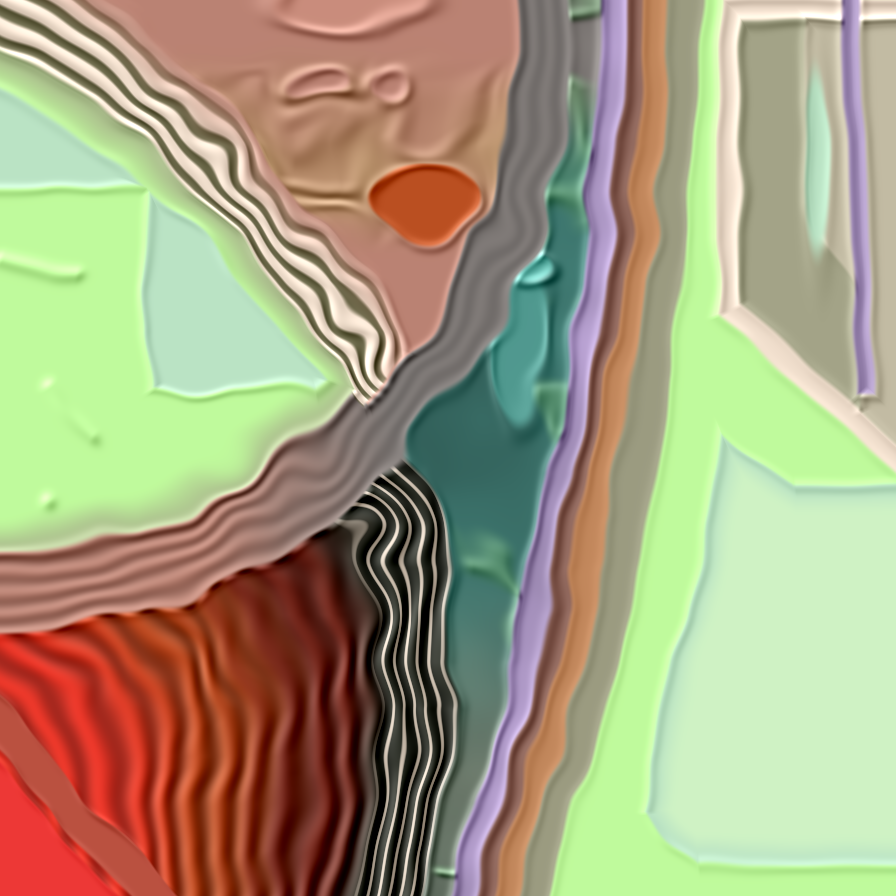
This background is drawn by a WebGL 1 fragment shader. Its source:

```glsl
precision highp float;
// Embossed liquid abstract: a green lens, teal and red flows, a curved ribbon and pale panels.
uniform vec2 u_resolution;

const vec3 LIME = vec3(0.75, 0.98, 0.61);
const vec3 MINT = vec3(0.81, 0.95, 0.77);
const vec3 AQUA = vec3(0.73, 0.89, 0.77);
const vec3 CREAM = vec3(0.94, 0.87, 0.80);
const vec3 ROSE = vec3(0.73, 0.51, 0.45);
const vec3 GRAY = vec3(0.47, 0.45, 0.44);
const vec3 SAND = vec3(0.64, 0.64, 0.53);
const vec3 ORANGE = vec3(0.76, 0.53, 0.36);
const vec3 LILAC = vec3(0.65, 0.57, 0.74);
const vec3 TEAL = vec3(0.24, 0.46, 0.43);
const vec3 RED = vec3(0.84, 0.20, 0.15);
const vec3 RUST = vec3(0.66, 0.27, 0.12);
const vec3 MAROON = vec3(0.40, 0.13, 0.09);
const vec3 DARK = vec3(0.14, 0.15, 0.12);
const vec2 HUB = vec2(-0.02, 0.95);      // center of the sweeping gray arc
const vec2 LIGHT = vec2(-0.003, 0.004);  // offset used for the relief
const float RELIEF = 0.42;
const float EDGE = 0.003;
const float RIM = 0.006;
const float WARP = 0.036;

float hash(vec2 p) {
  return fract(sin(dot(p, vec2(127.1, 311.7))) * 43758.55);
}

float noise(vec2 p) {
  vec2 i = floor(p), f = fract(p);
  f = f * f * (3.0 - 2.0 * f);
  return mix(mix(hash(i), hash(i + vec2(1, 0)), f.x),
             mix(hash(i + vec2(0, 1)), hash(i + vec2(1, 1)), f.x), f.y);
}

float segment(vec2 p, vec2 a, vec2 b) {
  vec2 v = b - a;
  return length(p - a - v * clamp(dot(p - a, v) / dot(v, v), 0.0, 1.0));
}

float ellipse(vec2 p, vec2 center, vec2 size) {
  return (length((p - center) / size) - 1.0) * min(size.x, size.y);
}

// Lays a color over the surface where d < 0, with a raised rim on its outline.
void paint(inout vec4 s, vec3 color, float d, float rim) {
  s = mix(s, vec4(color, 0.0), smoothstep(EDGE, -EDGE, d));
  s.a += rim * exp(-d * d / (RIM * RIM));
}

// Color in rgb, height in a.
vec4 scene(vec2 p) {
  vec2 mid = (p - vec2(0.42, 0.6)) * vec2(3.0, 1.6);
  float turmoil = 0.15 + 0.85 * exp(-dot(mid, mid));
  vec2 q = p + WARP * turmoil * (vec2(noise(p * 19.0), noise(p * 19.0 + 40.0)) - 0.5);
  float swirl = noise(q * 8.0) + 0.4 * noise(q * 21.0);
  float arc = length(q - HUB);
  float ribbon = q.x - (0.56 + 0.313 * q.y - 0.144 * q.y * q.y);
  float crest = (q.y - 0.948 + 0.45 * q.x + 1.2 * q.x * q.x) / 1.35;

  // Red to black streaks bending down from the arc
  float bend = q.y - 0.65 * q.x;
  float flow = q.x + mix(0.5, 1.6, step(0.0, bend)) * bend * bend;
  float streak = sin(flow * 190.0 + 5.0 * swirl);
  vec3 c = mix(RED, RUST, smoothstep(0.12, 0.24, flow));
  c = mix(c, MAROON, smoothstep(0.25, 0.36, flow + 0.025 * streak));
  c = mix(c, DARK, smoothstep(0.38, 0.44, flow));
  vec4 s = vec4(c * (0.94 + 0.16 * streak), 0.55 * streak * smoothstep(0.05, 0.25, flow));
  float fine = sin(flow * 470.0 + 2.0 * swirl);
  float comb = smoothstep(0.42, 0.44, flow) * smoothstep(0.52, 0.5, flow);
  s.rgb = mix(s.rgb, CREAM, comb * smoothstep(0.35, 1.0, fine) * 0.8);
  float ember = q.y - 0.16 + 1.1 * q.x + 0.04 * swirl;
  paint(s, ROSE * vec3(1.0, 0.62, 0.56), abs(ember - 0.05) - 0.035, 0.5);
  paint(s, vec3(0.93, 0.22, 0.21), ember, 0.6);

  // Teal pool, graying toward its lower tip
  vec3 pool = mix(GRAY * vec3(0.85, 1.0, 0.9), TEAL, smoothstep(0.12, 0.4, q.y));
  pool = mix(pool, GRAY, smoothstep(0.8, 0.92, q.y));
  paint(s, pool * (0.8 + 0.25 * swirl), 0.51 - flow, 0.6);
  float vein = abs(swirl - 0.75) * 0.07;
  float inPool = smoothstep(0.51, 0.53, flow);
  s.a += 0.8 * inPool * exp(-vein * vein / 0.00001);
  s.rgb = mix(s.rgb, vec3(0.42, 0.65, 0.43), 0.5 * inPool * smoothstep(0.008, 0.0, vein));
  paint(s, TEAL * 1.3, ellipse(q, vec2(0.575, 0.64), vec2(0.035, 0.11)), 0.6);
  paint(s, TEAL * 1.5, ellipse(q, vec2(0.597, 0.712), vec2(0.014)), 0.9);

  // Sweeping arc, rosy on the left and gray on the right
  float grooves = sin(arc * 290.0 + swirl);
  vec3 sweep = mix(ROSE * 0.92, GRAY, smoothstep(0.2, 0.46, q.x));
  paint(s, sweep * (1.0 + 0.06 * grooves), arc - 0.655, 0.3);
  s.a += 0.15 * grooves * smoothstep(0.66, 0.65, arc) * smoothstep(0.5, 0.2, q.x);

  // Rosy basin at the top with an orange pocket
  float basin = max(arc - 0.593, -crest);
  vec3 clay = mix(ROSE, vec3(0.62, 0.57, 0.28), smoothstep(0.13, 0.0, abs(q.y - 0.83)) * 0.7 * swirl);
  paint(s, clay, basin, 0.4);
  s.a += 0.4 * sin(swirl * 24.0) * smoothstep(0.0, -0.02, basin) * smoothstep(0.11, 0.04, abs(q.y - 0.83));
  paint(s, vec3(0.73, 0.31, 0.13), ellipse(q, vec2(0.475, 0.775), vec2(0.055, 0.045)), 0.6);
  paint(s, ROSE * 1.08, ellipse(q, vec2(0.385, 1.0), vec2(0.088, 0.038)), 0.8);
  for (int i = 0; i < 2; i++) {
    vec2 bead = vec2(0.355 + 0.075 * float(i), 0.902);
    paint(s, ROSE, ellipse(q, bead, vec2(0.025, 0.017)), 0.8);
  }

  // Striped crest above the lens
  float stripe = sin(crest * 300.0 + 3.0 * swirl);
  vec3 bark = mix(vec3(0.40, 0.39, 0.27), CREAM, smoothstep(-0.8, 0.2, stripe));
  paint(s, mix(bark, ROSE, smoothstep(0.04, 0.1, crest)), max(abs(crest - 0.04) - 0.048, arc - 0.59), 0.3);
  s.a += 0.5 * stripe * smoothstep(0.1, 0.07, crest) * smoothstep(-0.01, 0.0, crest) * smoothstep(0.6, 0.58, arc);

  // Green lens with an aqua inlay and small ridges
  float lens = max(arc - 0.567, crest);
  paint(s, mix(LIME, SAND, smoothstep(-0.045, 0.0, lens) * 0.7), lens, 0.6);
  float inlay = min(0.79 - q.y, max(0.165 - q.x, 0.565 - q.y)) + 0.02 * (swirl - 0.7);
  paint(s, AQUA, max(max(crest + 0.035, arc - 0.535), inlay), 0.45);
  float ridge = min(segment(q, vec2(0.0, 0.715), vec2(0.08, 0.693)), segment(q, vec2(0.05, 0.57), vec2(0.105, 0.51)));
  ridge = min(ridge, length(q - vec2(0.053, 0.438)));
  s.a += 0.8 * exp(-ridge * ridge / 0.00006);

  // Curved ribbon and green field on the right
  paint(s, LILAC * (0.8 + 0.3 * swirl), -0.062 - ribbon, 0.8);
  paint(s, ROSE * 0.72, -0.032 - ribbon, 0.5);
  paint(s, ORANGE, -0.012 - ribbon, 0.3);
  paint(s, SAND * 0.95, 0.016 - ribbon, 0.25);
  paint(s, LIME, 0.054 - ribbon, 0.25);

  // Pale lower panel
  float top = q.y - max(0.46, 0.512 - 0.67 * (q.x - 0.807));
  float corner = max(0.035, 0.09 - 0.86 * (q.x - 0.716)) - q.y;
  float panel = max(max(0.697 + 0.215 * q.y - q.x, top), corner);
  paint(s, mix(AQUA, MINT, smoothstep(0.0, -0.035, panel)), panel, 0.35);

  // Olive upper panel with a white border and lilac strips
  float slant = (0.655 - 0.9 * (q.x - 0.815) - q.y) * 0.74;
  float pane = max(max(0.815 - q.x, slant), q.y - 0.99);
  paint(s, CREAM, pane - 0.012, 0.6);
  paint(s, SAND, pane + 0.012, 0.6);
  float fold = 0.9 + 0.06 * smoothstep(0.78, 0.65, q.y);
  paint(s, mix(SAND, CREAM, 0.4), max(fold - q.x, pane + 0.012), 0.5);
  paint(s, LILAC, max(abs(q.x - 0.985 + 0.035 * q.y) - 0.01, 0.56 - q.y), 0.6);
  paint(s, AQUA, ellipse(q, vec2(0.912, 0.82), vec2(0.014, 0.1)), 0.4);
  return s;
}

void main() {
  vec2 p = gl_FragCoord.xy / u_resolution;
  vec4 surface = scene(p);
  float shade = surface.a - scene(p + LIGHT).a;
  gl_FragColor = vec4(clamp(surface.rgb + RELIEF * shade, 0.0, 1.0), 1.0);
}
```
